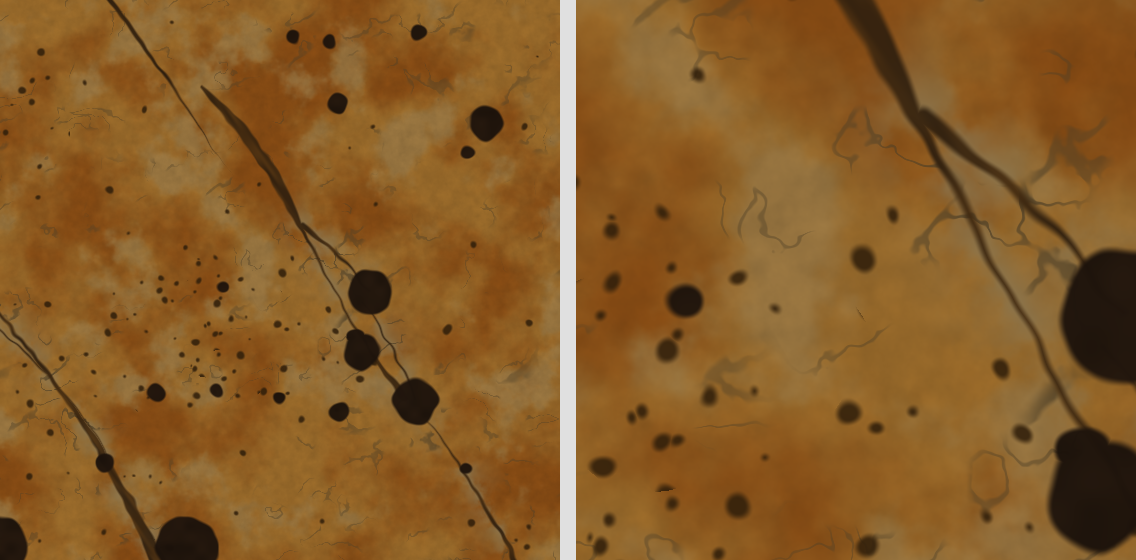
Left, the full canvas; right, a detail of the centre.
Write a three.js fragment shader that draws this texture.

```glsl
// Amber-brown mottled stone with dark diagonal cracks, round pits and peppered specks.
varying vec2 vUv;

float hash(vec2 p) {
  vec3 q = fract(vec3(p.xyx) * 0.1031);
  q += dot(q, q.yzx + 33.33);
  return fract((q.x + q.y) * q.z);
}

float noise(vec2 p) {
  vec2 i = floor(p), f = fract(p);
  f = f * f * (3.0 - 2.0 * f);
  return mix(mix(hash(i), hash(i + vec2(1.0, 0.0)), f.x),
             mix(hash(i + vec2(0.0, 1.0)), hash(i + 1.0), f.x), f.y);
}

float fbm(vec2 p) {
  float sum = 0.0, amp = 0.52;
  for (int i = 0; i < 5; i++) {
    sum += amp * noise(p);
    p = mat2(0.8, 0.6, -0.6, 0.8) * p * 2.03 + 17.3;
    amp *= 0.5;
  }
  return sum;
}

// Signed distance to a bowed stroke; width holds start, middle and end half-widths.
float crack(vec2 p, vec2 a, vec2 b, float bow, vec3 width) {
  vec2 d = b - a;
  float h = clamp(dot(p - a, d) / dot(d, d), 0.0, 1.0);
  vec2 spine = a + d * h + normalize(vec2(-d.y, d.x)) * bow * 4.0 * h * (1.0 - h);
  float w = mix(mix(width.x, width.y, h), mix(width.y, width.z, h), h);
  return length(p - spine) - w;
}

// One jittered dot in some cells of an n by n grid.
float dots(vec2 p, float n, float chance, float small, float large, float seed) {
  vec2 cell = floor(p * n);
  vec2 key = cell + seed;
  vec2 center = (cell + 0.27 + 0.46 * vec2(hash(key + 3.7), hash(key + 51.3))) / n;
  float r = mix(small, large, hash(key + 91.1));
  float ink = 1.0 - smoothstep(r - 0.003, r + 0.002, length(p - center));
  return ink * step(hash(key + 27.9), chance);
}

float blob(vec2 p, vec2 center, float size) {
  vec2 q = (p - center) / size;
  return exp(-dot(q, q));
}

void main() {
  vec2 uv = vUv;
  vec2 wobble = vec2(noise(uv * 45.0), noise(uv * 45.0 + 80.0)) - 0.5;
  vec2 p = uv + 0.007 * wobble;

  // Mottled ground: rust patches, ochre and pale wisps
  float patches = fbm(uv * 8.0 + 4.0);
  float wisps = fbm(uv * 13.0 + 61.0);
  vec3 color = mix(vec3(0.51, 0.285, 0.075), vec3(0.585, 0.405, 0.16),
                   smoothstep(0.32, 0.62, 0.65 * patches + 0.35 * wisps));
  color = mix(color, vec3(0.58, 0.46, 0.27), 0.75 * smoothstep(0.54, 0.76, wisps));
  color *= 0.92 + 0.16 * fbm(uv * 75.0);

  // Three crack systems running down to the right
  float left = crack(p, vec2(-0.01, 0.45), vec2(0.29, -0.02), 0.022, vec3(0.002, 0.002, 0.012));
  left = min(left, crack(p, vec2(-0.01, 0.42), vec2(0.2, 0.17), 0.016, vec3(0.001, 0.0015, 0.0)));
  float top = crack(p, vec2(0.19, 1.01), vec2(0.43, 0.66), 0.004, vec3(0.004, 0.003, -0.003));
  float lens = crack(p, vec2(0.358, 0.846), vec2(0.54, 0.59), 0.016, vec3(0.002, 0.019, 0.003));
  float chain = crack(p, vec2(0.54, 0.6), vec2(0.66, 0.48), 0.004, vec3(0.005, 0.001, 0.001));
  chain = min(chain, crack(p, vec2(0.54, 0.59), vec2(0.72, 0.29), -0.008, vec3(0.003, -0.002, 0.006)));
  chain = min(chain, crack(p, vec2(0.65, 0.46), vec2(0.74, 0.29), 0.005, vec3(0.0, 0.002, 0.001)));
  float tail = crack(p, vec2(0.76, 0.25), vec2(0.925, -0.01), 0.008, vec3(0.0, 0.002, 0.004));
  float fissure = min(min(left, top), min(min(lens, chain), tail));

  // Bleached margins beside the cracks
  float margin = exp(-max(min(left, min(chain, tail)), 0.0) * 48.0);
  float bleach = margin * smoothstep(0.36, 0.68, fbm(uv * 26.0 + 9.0));
  color = mix(color, vec3(0.54, 0.46, 0.31), 0.85 * bleach);

  // Faint olive hairlines in broken patches
  float vein = abs(noise(uv * vec2(27.0, 33.0) + 4.0 * wisps) - 0.5);
  float hair = (1.0 - smoothstep(0.015, 0.06, vein))
             * smoothstep(0.56, 0.74, noise(uv * 24.0 + 130.0));
  color = mix(color, vec3(0.31, 0.25, 0.15), hair * (0.4 + 0.4 * margin));

  // Crack ink, with brown streaks in the wide parts
  float streak = noise(vec2(dot(uv, vec2(0.82, 0.57)) * 150.0, dot(uv, vec2(0.57, -0.82)) * 24.0));
  vec3 ink = mix(vec3(0.15, 0.1, 0.05), vec3(0.3, 0.19, 0.07), streak);
  color = mix(color, ink, 0.93 * (1.0 - smoothstep(-0.002, 0.003, fissure)));

  // Pepper specks, gathered in clusters
  float cluster = blob(uv, vec2(0.39, 0.41), 0.11) + 0.7 * blob(uv, vec2(0.06, 0.77), 0.1)
                + 0.4 * blob(uv, vec2(0.3, 0.36), 0.22) + 0.3 * blob(uv, vec2(0.64, 0.33), 0.09);
  float specks = 0.0;
  for (int i = 0; i < 3; i++) {
    float k = float(i);
    vec2 q = mat2(0.8, 0.6, -0.6, 0.8) * p + k * 0.37;
    specks = max(specks, dots(q, 37.0 - 6.0 * k, 0.008 + 0.21 * cluster, 0.002, 0.0075, k * 31.0));
  }
  color = mix(color, vec3(0.19, 0.12, 0.04), 0.88 * specks);

  // Medium pits scattered over the plate
  float pits = dots(p, 9.0, 0.21, 0.009, 0.018, 12.0);

  // Large pits: three beads on the chain, two on the lower edge, one alone
  float hole = length(p - vec2(0.867, 0.78)) - 0.03;
  for (int i = 0; i < 3; i++) {
    float k = float(i), middle = 1.0 - abs(k - 1.0);
    vec2 bead = mix(vec2(0.661, 0.479), vec2(0.742, 0.283), 0.5 * k) - vec2(0.054, 0.009) * middle;
    hole = min(hole, length(p - bead) - 0.04 + 0.008 * middle);
    if (i < 2) hole = min(hole, length(p - vec2(0.34 * k - 0.005, 0.022)) - 0.056);
  }
  pits = max(pits, 1.0 - smoothstep(-0.003, 0.003, hole));
  vec3 pitColor = vec3(0.115, 0.075, 0.045) * (0.85 + 0.3 * noise(uv * 50.0));
  color = mix(color, pitColor, 0.97 * pits);

  gl_FragColor = vec4(color, 1.0);
}
```
